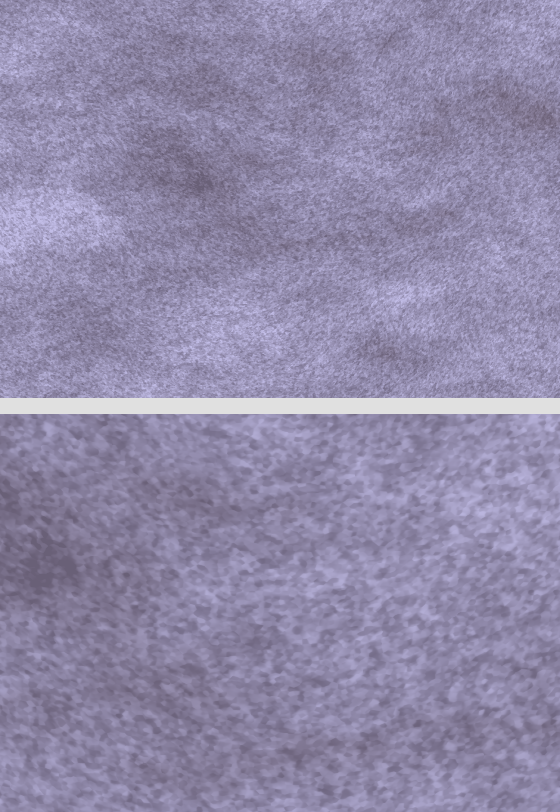
Top: the whole. Bottom: its middle third, enlarged.
This texture is drawn by a WebGL 1 fragment shader. Its source:

```glsl
precision highp float;
uniform vec2 u_resolution;

// Nap colours: tone 0 is SHADE, tone 1 is SHEEN
const vec3 SHADE = vec3(0.470, 0.440, 0.552);
const vec3 SHEEN = vec3(0.682, 0.660, 0.812);
const vec3 WARM_TINT = vec3(0.012, 0.002, -0.012);
const float BASE_TONE = 0.52;

// Sizes are in cells per canvas height
const float CLOUD_SCALE = 2.8;
const vec2 CLOUD_STRETCH = vec2(0.68, 1.25);
const float CLOUD_AMOUNT = 0.53;
const float CLOUD_FADE = 0.78;
const float GRAIN_SCALE = 145.0;
const float GRAIN_AMOUNT = 0.58;
const vec2 GRAIN_SHAPE = vec2(0.88, 1.30);
const float FIBRE_SCALE = 270.0;
const float FIBRE_AMOUNT = 0.58;
const float LEFT_LEAN = -0.45;
const float RIGHT_LEAN = 0.75;
const float CELL_SHARPNESS = 5.5;

vec3 hash3(vec2 cell) {
  vec3 h = fract(vec3(cell.xyx) * vec3(0.1031, 0.1030, 0.0973));
  h += dot(h, h.yxz + 33.33);
  return fract((h.xxy + h.yzz) * h.zyx);
}

mat2 rotation(float angle) {
  float c = cos(angle), s = sin(angle);
  return mat2(c, -s, s, c);
}

// Smooth cellular noise: random cell values blended by distance
float cellNoise(vec2 p, mat2 shape) {
  vec2 cell = floor(p), local = fract(p);
  float total = 0.0, weights = 0.0001;
  for (int y = -1; y <= 1; y++) {
    for (int x = -1; x <= 1; x++) {
      vec2 neighbour = vec2(float(x), float(y));
      vec3 h = hash3(cell + neighbour + 57.0);
      vec2 d = shape * (neighbour + h.xy - local);
      float w = exp(-CELL_SHARPNESS * dot(d, d));
      total += w * h.z;
      weights += w;
    }
  }
  return total / weights - 0.5;
}

float patchAt(vec2 uv, vec2 centre, vec2 radius) {
  vec2 d = (uv - centre) / radius;
  return exp(-dot(d, d));
}

// Broad worn and brushed areas of the hide
float wear(vec2 uv) {
  float light = 0.32 * patchAt(uv, vec2(0.06, 0.40), vec2(0.17, 0.25))
              + 0.22 * patchAt(uv, vec2(0.02, 0.90), vec2(0.28, 0.15))
              + 0.18 * patchAt(uv, vec2(0.48, 0.05), vec2(0.15, 0.20))
              + 0.20 * patchAt(uv, vec2(0.98, 0.22), vec2(0.12, 0.22));
  float dark = 0.32 * patchAt(uv, vec2(0.37, 0.48), vec2(0.19, 0.17))
             + 0.26 * patchAt(uv, vec2(0.62, 0.42), vec2(0.13, 0.04))
             + 0.18 * patchAt(uv, vec2(0.88, 0.74), vec2(0.15, 0.18))
             + 0.22 * patchAt(uv, vec2(0.70, 0.12), vec2(0.10, 0.08));
  return light - dark;
}

// Blotches, drawn out sideways, in five sizes
float clouds(vec2 p) {
  float sum = 0.0, amount = CLOUD_AMOUNT;
  vec2 q = p * CLOUD_STRETCH * CLOUD_SCALE;
  for (int i = 0; i < 5; i++) {
    sum += amount * cellNoise(q, mat2(1.0));
    q = rotation(0.04) * q * 2.03 + 11.7;
    amount *= CLOUD_FADE;
  }
  return sum;
}

void main() {
  vec2 uv = gl_FragCoord.xy / u_resolution;
  vec2 p = gl_FragCoord.xy / u_resolution.y;

  // Gentle layered sines bend the blotches and the lie of the nap
  vec2 bend = 0.012 * sin(p.yx * vec2(9.0, 7.0) + vec2(0.4, 2.1))
            + 0.006 * sin(p.yx * vec2(23.0, 19.0) + vec2(3.0, 1.2));
  float broad = wear(uv + bend) + clouds(p + bend);

  float lean = mix(LEFT_LEAN, RIGHT_LEAN, smoothstep(0.2, 0.8, uv.x));
  lean += 16.0 * bend.x;
  mat2 napShape = mat2(GRAIN_SHAPE.x, 0.0, 0.0, GRAIN_SHAPE.y) * rotation(lean);

  float grain = GRAIN_AMOUNT * cellNoise((p + bend) * GRAIN_SCALE, napShape);
  float fibre = FIBRE_AMOUNT * cellNoise(p * FIBRE_SCALE + 31.0, napShape);
  float contrast = 1.0 + 0.4 * clamp(broad, -0.5, 0.5);

  float tone = BASE_TONE + broad + contrast * (grain + fibre);
  tone = clamp(tone, -0.3, 1.35);

  // Brownish cast where the nap is rubbed dark
  float warmth = smoothstep(-0.05, -0.50, broad) * (0.3 + 0.7 * uv.x);
  vec3 colour = mix(SHADE, SHEEN, tone) + WARM_TINT * warmth;
  gl_FragColor = vec4(colour, 1.0);
}
```
